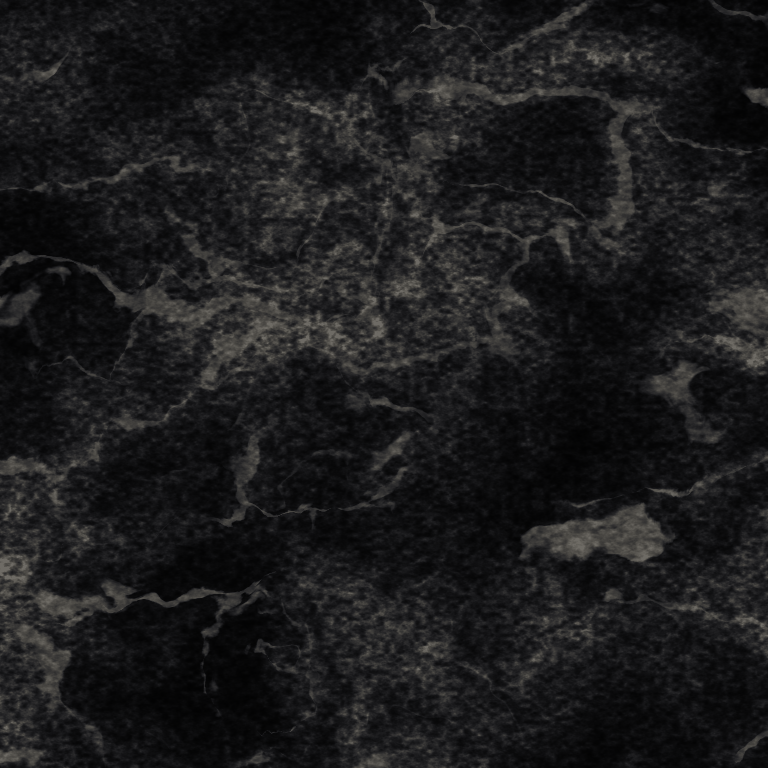
Give the GLSL for this texture, as a Shadertoy shader.

```glsl
const float BLACK_STONE = 0.064;
const float VEIN_TONE = 0.285;
const vec3 COOL_TINT = vec3(0.97, 0.98, 1.08);
const vec3 WARM_TINT = vec3(1.03, 1.00, 0.94);

vec2 hash22(vec2 cell) {
    vec3 h = fract(vec3(cell.xyx) * vec3(0.1031, 0.1030, 0.0973));
    h += dot(h, h.yzx + 33.33);
    return fract((h.xx + h.yz) * h.zy);
}

float valueNoise(vec2 p) {
    vec2 cell = floor(p), f = fract(p);
    f = f * f * (3.0 - 2.0 * f);
    float low = mix(hash22(cell).x, hash22(cell + vec2(1, 0)).x, f.x);
    float high = mix(hash22(cell + vec2(0, 1)).x, hash22(cell + vec2(1, 1)).x, f.x);
    return mix(low, high, f.y);
}

// Layered noise, normalised to 0..1
float fbm(vec2 p, int octaves) {
    float sum = 0.0, total = 0.0, weight = 0.5;
    for (int i = 0; i < octaves; i++) {
        sum += weight * valueNoise(p);
        total += weight;
        weight *= 0.5;
        p = mat2(1.94, 0.5, -0.5, 1.94) * p + 13.7;
    }
    return sum / total;
}

vec2 warp(vec2 p, float scale, float amount) {
    vec2 offset = vec2(fbm(p * scale + 5.3, 4), fbm(p * scale + 41.9, 4));
    return p + amount * (offset - 0.5);
}

// Gap between the two nearest cell centres: zero along cracks
float crackDistance(vec2 p) {
    vec2 cell = floor(p), f = fract(p);
    float nearest = 8.0, second = 8.0;
    for (int y = -1; y <= 1; y++) {
        for (int x = -1; x <= 1; x++) {
            vec2 neighbour = vec2(x, y);
            float d = length(neighbour + hash22(cell + neighbour) - f);
            second = min(second, max(nearest, d));
            nearest = min(nearest, d);
        }
    }
    return second - nearest;
}

// Broken crack network of varying width: x is the core, y the halo
vec2 veins(vec2 p, vec2 scale, float width, float rough, float cutoff, float seed) {
    float d = crackDistance(p * scale + seed) + rough;
    float gate = smoothstep(cutoff, cutoff + 0.13, fbm(p * vec2(3.5, 5.0) + seed, 3));
    float swell = smoothstep(0.35, 0.85, valueNoise(p * vec2(8.0, 13.0) + seed));
    float w = width * (0.25 + 2.0 * swell * swell);
    float core = smoothstep(w + 0.03, w - 0.03, d);
    return gate * vec2(core, exp(-7.0 * max(d, 0.0)));
}

void mainImage(out vec4 fragColor, in vec2 fragCoord) {
    vec2 uv = fragCoord / iResolution.y;
    vec2 p = warp(warp(uv, 6.0, 0.20), 38.0, 0.025);

    // Fine streaked grain and ragged edges
    float grain = (fbm(uv * vec2(125.0, 185.0), 3) - 0.5) / 0.13;
    float rough = 0.16 * (fbm(uv * vec2(55.0, 85.0) + 71.0, 4) - 0.5);

    // Smoky body, built in log brightness
    float broad = (fbm(p * vec2(4.0, 5.5) + 9.0, 6) - 0.5) / 0.128;
    float smoke = (fbm(p * vec2(13.0, 17.0) + 27.0, 4) - 0.5) / 0.13;
    float logTone = 0.42 * broad + 0.24 * smoke + 0.30 * grain;

    // Faint secondary filaments
    float contour = abs(fbm(p * vec2(6.0, 8.0) + 63.0, 4) - 0.5);
    float faint = smoothstep(0.035, 0.0, contour + 0.1 * rough);
    logTone += 0.45 * faint * smoothstep(0.4, 0.65, valueNoise(p * 5.0 + 80.0));

    // Pale veins and scattered patches
    vec2 wide = veins(p, vec2(2.6, 6.0), 0.042, rough, 0.43, 17.0);
    vec2 thin = veins(p, vec2(5.0, 9.5), 0.034, rough, 0.52, 53.0);
    float patchField = fbm(p * vec2(7.0, 13.0) + 101.0, 4) - 0.25 * rough;
    float patches = smoothstep(0.71, 0.77, patchField);
    float pale = max(max(wide.x, 0.85 * thin.x), patches);
    logTone += 0.55 * max(wide.y, 0.7 * thin.y);

    float stone = BLACK_STONE * exp(logTone);
    float veinTone = VEIN_TONE * exp(0.13 * grain + 0.10 * smoke);
    float tone = mix(stone, veinTone, 0.88 * pale);
    tone = min(tone, 0.42);

    vec3 tint = mix(COOL_TINT, WARM_TINT, smoothstep(0.04, 0.3, tone));
    fragColor = vec4(tone * tint, 1.0);
}
```
